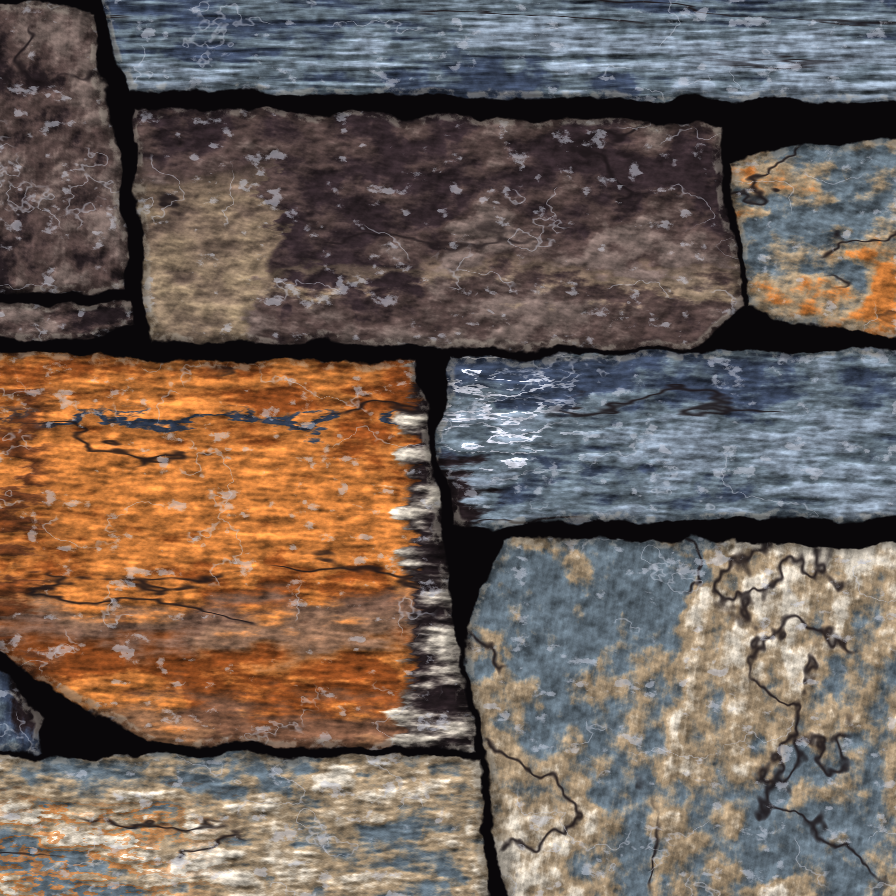
This texture is drawn by a three.js fragment shader. Its source:

```glsl
varying vec2 vUv;

const vec3 GAP = vec3(0.035, 0.028, 0.035);
const vec3 SOOT = vec3(0.14, 0.11, 0.12);
const vec3 UMBER = vec3(0.31, 0.25, 0.24);
const vec3 TAUPE = vec3(0.44, 0.38, 0.36);
const vec3 NAVY = vec3(0.23, 0.27, 0.35);
const vec3 SLATE = vec3(0.37, 0.42, 0.46);
const vec3 STEEL = vec3(0.50, 0.55, 0.61);
const vec3 TAN = vec3(0.61, 0.53, 0.43);
const vec3 CREAM = vec3(0.83, 0.79, 0.73);
const vec3 RUST = vec3(0.53, 0.28, 0.13);
const vec3 OCHRE = vec3(0.72, 0.44, 0.22);
const vec3 FROST = vec3(0.80, 0.81, 0.86);

struct Stone { float dist; float id; vec2 grain; vec3 low; vec3 mid; vec3 high; };

float hash(vec2 p) {
  return fract(sin(dot(p, vec2(127.1, 311.7))) * 43758.5453);
}

float noise(vec2 p) {
  vec2 i = floor(p), f = fract(p);
  f = f * f * (3.0 - 2.0 * f);
  return mix(mix(hash(i), hash(i + vec2(1, 0)), f.x),
             mix(hash(i + vec2(0, 1)), hash(i + vec2(1, 1)), f.x), f.y);
}

float fbm(vec2 p) {
  float sum = 0.0, amp = 0.52;
  for (int i = 0; i < 5; i++) {
    sum += amp * noise(p);
    p = mat2(0.98, 0.2, -0.2, 0.98) * p * 2.1 + 3.7;
    amp *= 0.5;
  }
  return sum;
}

// Signed distance to a line, positive on its right
float side(vec2 p, vec2 a, vec2 b) {
  vec2 e = b - a;
  return dot(p - a, normalize(vec2(e.y, -e.x)));
}

// Convex five-sided block, corners counterclockwise
float block(vec2 p, vec2 a, vec2 b, vec2 c, vec2 d, vec2 e) {
  return max(max(max(side(p, a, b), side(p, b, c)), max(side(p, c, d), side(p, d, e))), side(p, e, a));
}

void lay(inout Stone s, float dist, float id, vec2 grain, vec3 low, vec3 mid, vec3 high) {
  if (dist < s.dist) s = Stone(dist, id, grain, low, mid, high);
}

float below(float edge, float soft, float x) {
  return 1.0 - smoothstep(edge - soft, edge + soft, x);
}

// Thin wandering line along a noise contour
float vein(vec2 p, float width) {
  return below(width, width, abs(fbm(p) - 0.5)) * smoothstep(0.5, 0.62, noise(p * 1.3 + 41.0));
}

Stone wall(vec2 p) {
  Stone s = Stone(9.0, 0.0, vec2(8), GAP, GAP, GAP);
  lay(s, block(p, vec2(0.14, 0.9), vec2(0.55, 0.892), vec2(1.03, 0.888), vec2(1.03, 1.03), vec2(0.105, 1.03)), 1.0, vec2(3, 26), NAVY, SLATE, STEEL);
  lay(s, block(p, vec2(-0.03, 0.672), vec2(0.143, 0.678), vec2(0.138, 0.78), vec2(0.1, 0.985), vec2(-0.03, 1.0)), 2.0, vec2(9, 9), SOOT, UMBER, TAUPE);
  lay(s, block(p, vec2(-0.03, 0.618), vec2(0.1, 0.622), vec2(0.155, 0.635), vec2(0.15, 0.663), vec2(-0.03, 0.66)), 3.0, vec2(8, 14), SOOT, UMBER, TAUPE);
  lay(s, block(p, vec2(0.17, 0.62), vec2(0.77, 0.61), vec2(0.83, 0.655), vec2(0.805, 0.86), vec2(0.145, 0.88)), 4.0, vec2(5, 11), SOOT * 1.4, UMBER, TAUPE);
  lay(s, block(p, vec2(0.835, 0.655), vec2(1.03, 0.615), vec2(1.03, 0.85), vec2(0.85, 0.83), vec2(0.82, 0.81)), 5.0, vec2(7, 13), SLATE, TAN, OCHRE);
  lay(s, block(p, vec2(0.16, 0.172), vec2(0.53, 0.163), vec2(0.465, 0.595), vec2(-0.03, 0.605), vec2(-0.03, 0.29)), 6.0, vec2(4, 15), RUST, OCHRE, OCHRE * 1.15);
  lay(s, block(p, vec2(0.51, 0.412), vec2(1.03, 0.425), vec2(1.03, 0.608), vec2(0.51, 0.604), vec2(0.484, 0.51)), 7.0, vec2(4, 17), NAVY, SLATE, STEEL);
  lay(s, block(p, vec2(0.575, -0.03), vec2(1.03, -0.03), vec2(1.03, 0.388), vec2(0.567, 0.4), vec2(0.517, 0.28)), 8.0, vec2(9, 7), SLATE, TAN, CREAM);
  lay(s, block(p, vec2(-0.03, -0.03), vec2(0.555, -0.03), vec2(0.535, 0.155), vec2(0.25, 0.158), vec2(-0.03, 0.157)), 9.0, vec2(5, 15), SLATE, TAN, CREAM);
  lay(s, block(p, vec2(-0.03, 0.16), vec2(0.05, 0.165), vec2(0.05, 0.2), vec2(0.01, 0.25), vec2(-0.03, 0.25)), 10.0, vec2(9, 6), SOOT, NAVY, SLATE);
  return s;
}

// Stains and strata that belong to single stones
vec3 stain(vec3 c, Stone s, vec2 p, float rough) {
  vec2 w = p + 0.09 * (rough - 0.5);
  if (s.id == 4.0) {
    c = mix(c, mix(UMBER, TAN, rough * 1.3), below(0.31, 0.006, w.x + 0.25 * abs(w.y - 0.73)) * below(0.8, 0.02, w.y));
    c = mix(c, TAN, 0.7 * below(0.009, 0.008, abs(w.y - 0.69)) * rough * 1.4);
  } else if (s.id == 6.0) {
    c = mix(c, TAUPE, 0.7 * below(0.025, 0.02, abs(w.y - 0.3)) + 0.55 * below(0.21, 0.02, w.y));
    c = mix(c, NAVY * 0.8, below(0.007, 0.004, abs(w.y - 0.535)) * smoothstep(0.4, 0.5, rough));
    c = mix(c, mix(SOOT, RUST, rough), below(0.06, 0.02, w.x) * smoothstep(0.4, 0.55, rough));
    c = mix(c, mix(SOOT, CREAM, smoothstep(0.35, 0.75, rough)), smoothstep(0.442, 0.456, w.x));
  } else if (s.id == 7.0) {
    float stripe = smoothstep(0.45, 0.95, sin(w.y * 230.0 + 2.0 * rough));
    c = mix(c, FROST, stripe * below(0.64, 0.07, w.x) * smoothstep(0.34, 0.55, rough) * smoothstep(0.45, 0.48, p.y));
    c = mix(c, SOOT, below(0.53, 0.01, w.x) * below(0.47, 0.01, w.y));
  } else if (s.id == 9.0) {
    float stripe = smoothstep(0.1, 0.8, sin(w.y * 260.0));
    c = mix(c, OCHRE, 0.7 * stripe * below(0.2, 0.09, w.x) * below(0.1, 0.02, w.y));
  }
  return c;
}

void main() {
  vec2 p = vUv;
  vec2 wobble = vec2(fbm(p * 22.0), fbm(p * 22.0 + 50.0)) - 0.5;
  Stone s = wall(p + 0.026 * wobble);
  vec2 q = p * s.grain + s.id * 17.3;

  // Mineral colour
  float broad = fbm(q + 1.2 * wobble);
  float rough = fbm(q * 5.0);
  float tone = 0.5 + 1.7 * (0.6 * broad + 0.4 * rough - 0.5);
  vec3 c = mix(s.low, s.mid, smoothstep(0.28, 0.5, tone));
  c = mix(c, s.high, smoothstep(0.5, 0.72, tone));
  c = stain(c, s, p, rough);

  // Chipped relief lit from the upper left
  float relief = rough - fbm((p + vec2(-0.002, 0.003)) * s.grain * 5.0 + s.id * 86.5);
  float pits = fbm(p * 95.0 + s.id);
  c *= 1.0 + 1.5 * relief + 0.8 * (pits - 0.5);

  // Cracks, pale scratches and flecks
  c = mix(c, SOOT * 0.8, 0.85 * vein(q * 0.9 + 9.0, 0.011));
  c = mix(c, FROST, 0.4 * vein(p * vec2(13, 17) + s.id * 5.0, 0.008));
  c = mix(c, FROST, 0.5 * smoothstep(0.66, 0.78, fbm(p * vec2(55, 80) + s.id)));

  // Lit rim and shadowed joints
  float rim = below(0.004, 0.002, abs(s.dist + 0.004));
  c = mix(c, CREAM, 0.45 * rim * smoothstep(0.4, 0.65, pits));
  c *= mix(0.65, 1.0, below(-0.007, 0.007, s.dist));
  c = mix(GAP, c, below(0.0, 0.0015, s.dist));
  gl_FragColor = vec4(clamp(c, 0.0, 1.0), 1.0);
}
```
